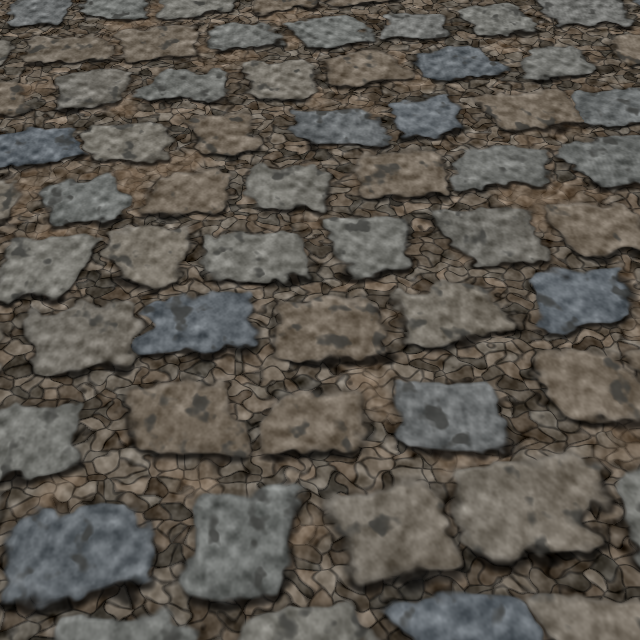
Write a WebGL 2 fragment shader that draws this texture.

```glsl
#version 300 es
precision highp float;

#define ROW_SCALE 2.25
#define FAR_SCALE 0.13
#define SCALE_GROWTH 0.13
#define VANISH_X 0.2
#define ROW_TILT 0.07
#define STONE_HALF vec2(0.385, 0.355)
#define EDGE_WARP 0.15
#define EDGE_BLUR 0.022
#define SHADOW_DROP 0.075
#define PEBBLE_FREQ vec2(7.5, 8.0)
#define GRAIN_FREQ vec2(13.0, 10.0)
#define RELIEF 0.25

uniform vec2 u_resolution;
out vec4 fragColor;

vec2 hash2(vec2 p) {
    vec2 k = vec2(dot(p, vec2(127.1, 311.7)), dot(p, vec2(269.5, 183.3)));
    return fract(sin(k) * 43758.5);
}

float valueNoise(vec2 p) {
    vec2 i = floor(p), f = fract(p);
    f = f * f * (3.0 - 2.0 * f);
    float low = mix(hash2(i).x, hash2(i + vec2(1, 0)).x, f.x);
    float high = mix(hash2(i + vec2(0, 1)).x, hash2(i + vec2(1, 1)).x, f.x);
    return mix(low, high, f.y);
}

float fbm(vec2 p) {
    float sum = 0.0, amp = 0.57;
    for (int i = 0; i < 3; i++) {
        sum += amp * valueNoise(p);
        p = mat2(1.6, 1.2, -1.2, 1.6) * p + 7.3;
        amp *= 0.5;
    }
    return sum;
}

// Cellular noise: x = gap to the nearest border, yz = random pair of the cell
vec3 cellular(vec2 p) {
    vec2 base = floor(p), id = base;
    float first = 9.0, second = 9.0;
    for (int y = -1; y <= 1; y++)
    for (int x = -1; x <= 1; x++) {
        vec2 cell = base + vec2(x, y);
        float d = length(cell + 0.1 + 0.8 * hash2(cell) - p);
        if (d < first) { second = first; first = d; id = cell; }
        else second = min(second, d);
    }
    return vec3(second - first, hash2(id + 31.7));
}

float roundedBox(vec2 p, vec2 halfSize, float radius) {
    vec2 q = abs(p) - halfSize + radius;
    return length(max(q, 0.0)) + min(max(q.x, q.y), 0.0) - radius;
}

// Staggered rows of skewed setts: x = signed distance, yz = random pair of the sett
vec3 stoneField(vec2 g) {
    vec3 nearest = vec3(9.0, 0.0, 0.0);
    for (int j = -1; j <= 1; j++) {
        float row = floor(g.y) + float(j);
        float shift = 0.5 * mod(row, 2.0) + 0.4 * hash2(vec2(row, 5.0)).x;
        for (int i = -1; i <= 1; i++) {
            vec2 cell = vec2(floor(g.x - shift) + float(i), row);
            vec2 place = hash2(cell) - 0.5, shape = hash2(cell + 57.0) - 0.5;
            vec2 skew = hash2(cell + 91.0) - 0.5;
            vec2 q = g - cell - vec2(shift, 0.0) - 0.5 - place * vec2(0.2, 0.18);
            q += q.yx * skew * vec2(0.5, 0.35);
            q.x *= 1.0 + 0.9 * shape.y * q.y;
            float d = roundedBox(q, STONE_HALF + shape * vec2(0.15, 0.1), 0.11);
            if (d < nearest.x) nearest = vec3(d, hash2(cell + 13.0));
        }
    }
    return nearest;
}

vec3 groundColour(vec2 g, float relief) {
    vec2 wobble = vec2(valueNoise(g * 9.0), valueNoise(g * 9.0 + 40.0)) - 0.5;
    vec3 pebble = cellular(g * PEBBLE_FREQ + wobble * 1.1);
    vec3 col = mix(vec3(0.25, 0.225, 0.19), vec3(0.49, 0.45, 0.4), pebble.y);
    col += vec3(0.03, 0.0, -0.02) * (pebble.z - 0.4);
    col *= mix(0.55, 1.0, smoothstep(0.0, 0.28, pebble.x));
    // Smooth sandy patches
    float sand = smoothstep(0.52, 0.78, fbm(g * 1.7 + 3.0));
    col = mix(col, vec3(0.5, 0.42, 0.34), 0.6 * sand);
    return col + relief * 1.1;
}

vec3 stoneColour(vec2 grainPos, vec2 id, float relief, float side) {
    vec3 col = mix(vec3(0.42, 0.43, 0.42), vec3(0.48, 0.465, 0.43), id.y);
    col = mix(col, vec3(0.34, 0.37, 0.4), 0.8 * smoothstep(0.3, 0.05, id.x));
    col = mix(col, vec3(0.44, 0.4, 0.35), smoothstep(0.65, 1.0, id.x + 0.25 * side));
    col += 0.16 * (fbm(grainPos * 0.4 + 20.0) - 0.5) + relief;
    float pits = smoothstep(0.63, 0.8, fbm(grainPos * 0.55 + 9.0));
    return mix(col, vec3(0.22, 0.22, 0.21), 0.75 * pits);
}

void main() {
    vec2 uv = gl_FragCoord.xy / u_resolution;

    // Perspective onto the ground plane, one unit per sett
    float nearness = 1.0 - uv.y + ROW_TILT * (uv.x - 0.5);
    float scale = FAR_SCALE + SCALE_GROWTH * nearness;
    vec2 ground = vec2(uv.x - VANISH_X, -ROW_SCALE) / scale;

    // Ragged outlines
    vec2 warp = vec2(valueNoise(ground * 5.0), valueNoise(ground * 5.0 + 17.0)) - 0.5;
    warp += 0.5 * (vec2(valueNoise(ground * 13.0), valueNoise(ground * 13.0 + 29.0)) - 0.5);
    vec2 warped = ground + EDGE_WARP * warp;
    vec3 stone = stoneField(warped);
    float dropped = stoneField(warped - vec2(0.0, SHADOW_DROP)).x;

    // Light from above on the fine grain
    vec2 grainPos = ground * GRAIN_FREQ;
    vec2 lift = vec2(0.1, 0.45);
    float relief = RELIEF * (fbm(grainPos + lift) - fbm(grainPos - lift));

    vec3 earth = groundColour(ground, relief);
    earth *= 1.0 - 0.62 * smoothstep(0.04, -0.04, dropped);
    earth *= mix(0.8, 1.0, smoothstep(0.0, 0.08, stone.x));

    vec3 top = stoneColour(grainPos, stone.yz, relief, uv.x);
    top *= mix(0.8, 1.0, smoothstep(0.0, 0.06, -stone.x));
    top += 0.05 * smoothstep(-0.02, 0.05, dropped);

    float cover = smoothstep(EDGE_BLUR, -EDGE_BLUR, stone.x);
    fragColor = vec4(mix(earth, top, cover), 1.0);
}
```
